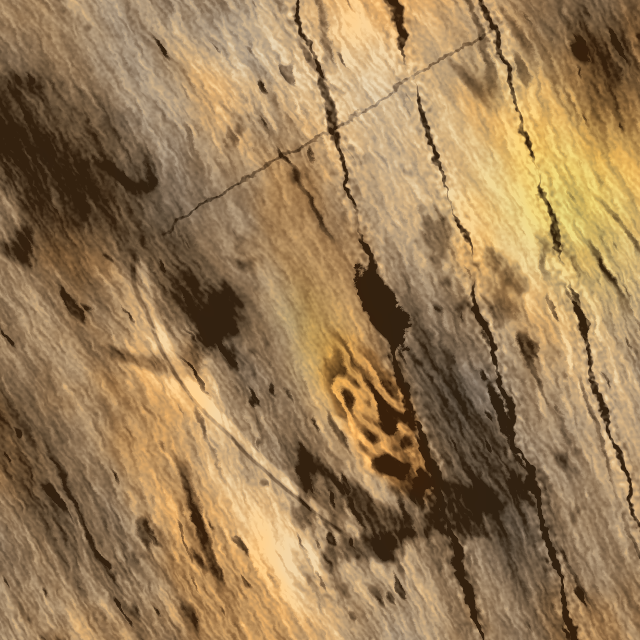
Reproduce this texture procedurally as a three.js fragment shader.

```glsl
varying vec2 vUv;

const vec3 CREVICE = vec3(0.20, 0.13, 0.06);
const vec3 UMBER = vec3(0.37, 0.29, 0.20);
const vec3 CLAY = vec3(0.55, 0.44, 0.32);
const vec3 STONE = vec3(0.72, 0.61, 0.47);
const vec3 SAND = vec3(0.85, 0.70, 0.50);
const vec3 SUNLIT = vec3(0.95, 0.84, 0.66);
const vec3 OCHRE_TINT = vec3(1.10, 0.96, 0.72);
const vec3 SLATE_TINT = vec3(0.92, 1.0, 1.16);
const vec3 LICHEN_TINT = vec3(0.98, 1.03, 0.76);

vec2 gradientAt(vec2 cell) {
  float a = 6.2832 * fract(sin(dot(cell, vec2(127.1, 311.7))) * 43758.5);
  return vec2(cos(a), sin(a));
}

float gnoise(vec2 p) {
  vec2 i = floor(p), f = fract(p);
  vec2 s = f * f * f * (f * (f * 6.0 - 15.0) + 10.0);
  vec2 e = vec2(1.0, 0.0);
  float low = mix(dot(gradientAt(i), f), dot(gradientAt(i + e), f - e), s.x);
  float high = mix(dot(gradientAt(i + e.yx), f - e.yx), dot(gradientAt(i + 1.0), f - 1.0), s.x);
  return mix(low, high, s.y);
}

float fbm(vec2 p, float gain) {
  float sum = 0.0, amp = 0.5;
  for (int i = 0; i < 5; i++) {
    sum += amp * gnoise(p);
    p = p * 2.07 + 13.7;
    amp *= gain;
  }
  return sum;
}

// Bent coordinates: x across the layers, y along them
vec2 grainSpace(vec2 p) {
  float across = dot(p, vec2(0.92, 0.40)) + 0.15 * p.y * (1.0 - p.x);
  return vec2(across + 0.022 * gnoise(p * 4.0), dot(p, vec2(0.45, -0.89)));
}

// Soft oval lying along the grain; radius is (across, along)
float softSpot(vec2 p, vec2 center, vec2 radius) {
  vec2 d = p - center;
  d = vec2(dot(d, vec2(0.87, 0.49)), dot(d, vec2(0.49, -0.87))) / radius;
  return exp(-dot(d, d));
}

float stroke(float d, float width) {
  return 1.0 - smoothstep(width * 0.5, width + 0.0025, abs(d));
}

float dappledLight(vec2 p) {
  float dark = 0.34 * softSpot(p, vec2(0.16, 0.71), vec2(0.09, 0.20))
    + 0.38 * softSpot(p, vec2(0.33, 0.50), vec2(0.06, 0.12))
    + 0.55 * softSpot(p, vec2(0.0, 0.80), vec2(0.05, 0.20))
    + 0.28 * softSpot(p, vec2(0.49, 0.28), vec2(0.05, 0.10))
    + 0.32 * softSpot(p, vec2(0.74, 0.28), vec2(0.09, 0.28))
    + 0.38 * softSpot(p, vec2(0.97, 0.93), vec2(0.08, 0.13))
    + 0.28 * softSpot(p, vec2(0.03, 0.28), vec2(0.10, 0.20));
  float bright = 0.30 * softSpot(p, vec2(0.34, 0.85), vec2(0.07, 0.13))
    + 0.32 * softSpot(p, vec2(0.80, 0.70), vec2(0.19, 0.26))
    + 0.36 * softSpot(p, vec2(0.28, 0.42), vec2(0.06, 0.13))
    + 0.40 * softSpot(p, vec2(0.43, 0.14), vec2(0.07, 0.14))
    + 0.22 * softSpot(p, vec2(0.55, 0.92), vec2(0.12, 0.14));
  return bright - dark;
}

// Lens-shaped hollows at three sizes
float pits(vec2 g, float rough) {
  float sum = 0.0;
  vec2 freq = vec2(17.0, 4.5);
  float cut = mix(0.62, 0.31, rough);
  for (int i = 0; i < 3; i++) {
    sum += smoothstep(cut, cut + 0.13, gnoise(g * freq + 17.0 * float(i)));
    freq *= 1.9;
  }
  return min(sum, 1.0);
}

// Long broken fissures; x is darkness, y is the crumbly border
vec2 seams(vec2 p, float jag) {
  vec2 sum = vec2(0.0);
  for (int i = 0; i < 3; i++) {
    float k = float(i);
    float d = p.x - (0.46 + 0.15 * k + 0.29 * (1.0 - p.y)) - jag;
    float width = 0.010 * gnoise(vec2(p.y * 13.0, k * 7.3 + 0.4)) + 0.003;
    sum.x += stroke(d, max(width, 0.0)) * smoothstep(-0.002, 0.003, width);
    sum.y += exp(-d * d * 1800.0);
  }
  return min(sum, 1.0);
}

float band(float a, float b, float t) {
  return clamp((t - a) / (b - a), 0.0, 1.0);
}

vec3 rockRamp(float t) {
  vec3 c = mix(CREVICE, UMBER, band(0.06, 0.24, t));
  c = mix(c, CLAY, band(0.24, 0.45, t));
  c = mix(c, STONE, band(0.45, 0.63, t));
  c = mix(c, SAND, band(0.63, 0.77, t));
  return mix(c, SUNLIT, band(0.77, 0.94, t));
}

void main() {
  vec2 p = vUv;
  vec2 g = grainSpace(p);
  vec2 w = p + 0.06 * vec2(fbm(p * 5.0, 0.5), fbm(p * 5.0 + 31.0, 0.5));
  float fine = fbm(p * 32.0, 0.6);
  vec2 jagged = g + vec2(0.010, 0.012) * fine;

  // Layered relief lit across the grain
  vec2 layers = vec2(10.0, 2.6);
  float height = fbm(jagged * layers, 0.62);
  float slope = fbm((jagged + vec2(0.004, 0.002)) * layers, 0.62) - height;
  float smoothArea = softSpot(w, vec2(0.44, 0.59), vec2(0.09, 0.19))
    + 0.6 * softSpot(w, vec2(0.43, 0.15), vec2(0.07, 0.15));
  float rough = clamp(0.72 + 0.9 * gnoise(p * 3.5 + 5.0) - smoothArea, 0.08, 1.0);
  float tone = 0.55 + dappledLight(w) + 0.30 * fbm(g * vec2(7.0, 3.0) + 40.0, 0.55);
  tone += (2.2 * slope + 0.30 * height) * mix(0.4, 1.0, rough);
  tone += 0.09 * gnoise(p * 150.0) + 0.10 * fine;

  // Hollows, fissures and pale crumbs
  vec2 seam = seams(p, 0.035 * fbm(p * 9.0, 0.65));
  tone += seam.y * 0.35 * gnoise(p * 105.0);
  tone -= 0.42 * pits(jagged, rough);
  float hairline = stroke(gnoise(jagged * vec2(9.0, 1.8) + 60.0) / 11.0, 0.002);
  tone -= 0.35 * hairline * smoothstep(0.0, 0.25, gnoise(g * vec2(8.0, 5.0) + 9.0));
  float cross = p.y - 0.64 - 0.62 * (p.x - 0.26) - 0.03 * fbm(p * 14.0, 0.6);
  tone -= 0.28 * stroke(cross, 0.002) * band(0.24, 0.30, p.x) * band(0.80, 0.74, p.x);

  // Curved pale rib with a shaded side
  float s = 0.62 - p.y;
  float rib = p.x - 0.22 - 0.03 * s - 1.55 * s * s - 0.012 * gnoise(p * 12.0);
  float ribSpan = smoothstep(0.0, 0.06, s) * smoothstep(0.48, 0.40, s);
  tone += ribSpan * (0.22 * stroke(rib, 0.010) - 0.20 * stroke(rib + 0.014, 0.003));

  // Honeycombed ochre hollow below a deep cavity
  float comb = smoothstep(0.3, 0.7, softSpot(w, vec2(0.60, 0.34), vec2(0.05, 0.17)));
  float cells = abs(gnoise(jagged * vec2(34.0, 17.0)));
  tone += comb * (0.16 - 0.60 * smoothstep(0.08, 0.26, cells));
  float cavity = softSpot(p + 0.05 * vec2(fine, -fine), vec2(0.597, 0.52), vec2(0.028, 0.075));
  tone -= 0.75 * smoothstep(0.35, 0.55, cavity) + 0.65 * seam.x;
  float stain = fbm(g * vec2(6.0, 4.0) + 80.0, 0.6) + 0.04 * fine;
  tone -= 0.35 * smoothstep(0.20, 0.34, stain);

  // Mineral tints
  float hue = fbm(g * vec2(4.0, 2.0) + 23.0, 0.5);
  float ochre = clamp(smoothstep(-0.05, 0.25, hue) * 0.7 + comb
    + 0.5 * softSpot(w, vec2(0.30, 0.86), vec2(0.04, 0.12)), 0.0, 1.0);
  float slate = clamp(smoothstep(0.02, 0.30, -hue) * 0.6 + 0.6 * smoothArea * p.y
    + 0.6 * softSpot(w, vec2(0.74, 0.30), vec2(0.10, 0.28)), 0.0, 1.0) * (1.0 - comb);
  float lichen = softSpot(w, vec2(0.90, 0.70), vec2(0.13, 0.16))
    + 0.5 * softSpot(w, vec2(0.50, 0.47), vec2(0.04, 0.10));
  vec3 color = rockRamp(tone);
  color *= mix(vec3(1.0), OCHRE_TINT, ochre);
  color *= mix(vec3(1.0), SLATE_TINT, slate);
  color *= mix(vec3(1.0), LICHEN_TINT, min(lichen, 1.0));
  gl_FragColor = vec4(color, 1.0);
}
```
